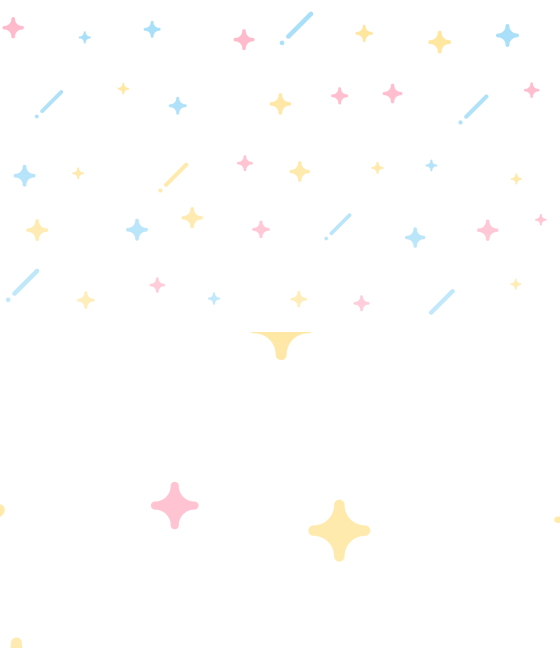
Top: the whole. Bottom: its middle third, enlarged.
A Shadertoy shader for this pattern:

```glsl
#define CELL vec2(0.222, 0.2)
#define GRID_SHIFT vec2(0.05, 0.035)
#define JITTER 0.11
#define TIP_ROUNDNESS 0.17
#define STREAK_REACH 0.043
#define STREAK_RADIUS 0.0068
#define BOTTOM_OPACITY 0.68
#define PINK vec3(1.00, 0.72, 0.79)
#define YELLOW vec3(1.00, 0.90, 0.61)
#define BLUE vec3(0.65, 0.87, 0.975)

vec3 hash3(vec2 p) {
    vec3 q = fract(vec3(p.xyx) * vec3(0.1031, 0.1030, 0.0973));
    q += dot(q, q.yxz + 33.33);
    return fract((q.xxy + q.yzz) * q.zyx);
}

// Four-pointed star: concave arcs joined smoothly to round tips
float starDistance(vec2 p, float radius) {
    p = abs(p) / radius;
    p = vec2(max(p.x, p.y), min(p.x, p.y));
    float c = 1.0 - TIP_ROUNDNESS;
    float tip = length(p - vec2(c, 0.0)) - TIP_ROUNDNESS;
    float arc = c - TIP_ROUNDNESS - length(p - c);
    return radius * (p.x > c ? tip : arc);
}

float capsuleDistance(vec2 p, vec2 a, vec2 b, float radius) {
    vec2 ab = b - a;
    float t = clamp(dot(p - a, ab) / dot(ab, ab), 0.0, 1.0);
    return length(p - a - ab * t) - radius;
}

// Diagonal stroke with a detached dot at its lower end
float streakDistance(vec2 p, float scale) {
    p /= scale;
    vec2 end = vec2(STREAK_REACH);
    float stroke = capsuleDistance(p, -0.56 * end, end, STREAK_RADIUS);
    float dotEnd = length(p + end) - STREAK_RADIUS;
    return scale * min(stroke, dotEnd);
}

void mainImage(out vec4 fragColor, in vec2 fragCoord) {
    vec2 p = fragCoord / iResolution.y;
    float pixel = 1.0 / iResolution.y;
    float opacity = mix(BOTTOM_OPACITY, 1.0, p.y);
    vec3 color = vec3(1.0);

    vec2 grid = (p + GRID_SHIFT) / CELL;
    float baseRow = floor(grid.y);

    for (int j = -1; j <= 1; j++) {
        // Odd rows are shifted by half a cell
        float row = baseRow + float(j);
        float brick = 0.5 * mod(row, 2.0);
        float baseColumn = floor(grid.x - brick);

        for (int i = -1; i <= 1; i++) {
            vec2 id = vec2(baseColumn + float(i), row);
            vec3 rnd = hash3(id + 17.0);
            vec3 pick = hash3(id + 71.0);
            vec2 center = (id + vec2(0.5 + brick, 0.5)) * CELL - GRID_SHIFT;
            vec2 q = p - center - (rnd.xy - 0.5) * JITTER;

            // Every sixth cell holds a streak, the others a star in three sizes
            bool isStreak = mod(id.x + 2.0 * id.y, 6.0) < 0.5;
            float size = mix(0.0185, 0.033, floor(pick.x * 3.0) * 0.5);
            float d = isStreak
                ? streakDistance(q, mix(0.85, 1.08, rnd.z))
                : starDistance(q, size * mix(0.92, 1.1, rnd.z));

            // Cycle the tints so that neighbours tend to differ
            float tintId = mod(id.x + id.y + floor(pick.y * 2.0), 3.0);
            vec3 tint = tintId < 0.5 ? BLUE : tintId < 1.5 ? YELLOW : PINK;
            float cover = 1.0 - smoothstep(-0.7 * pixel, 0.7 * pixel, d);
            color = mix(color, tint, cover * opacity);
        }
    }
    fragColor = vec4(color, 1.0);
}
```
